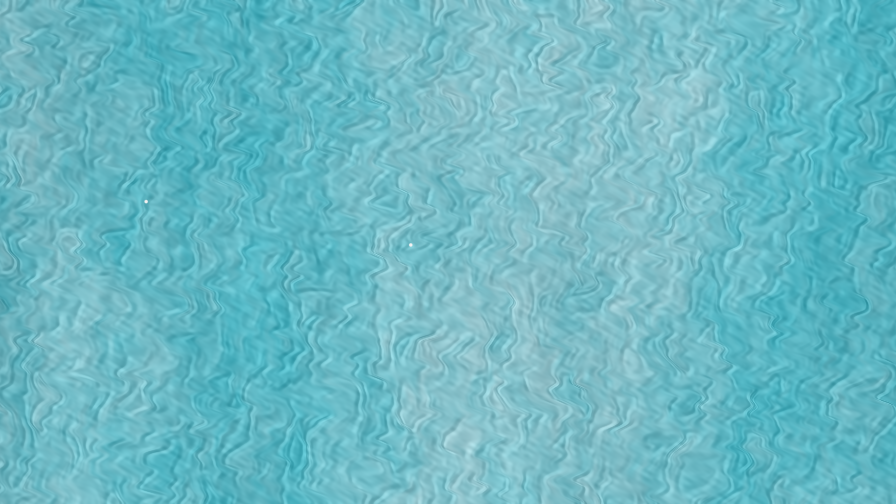
Give the GLSL for this texture, as a Shadertoy shader.

```glsl
#define TEAL vec3(0.29, 0.695, 0.75)
#define PALE vec3(0.585, 0.772, 0.803)
#define CONTOURS 19.0
#define RELIEF 0.088
#define HATCH 0.085
#define LIGHT_STEP vec2(0.0026, -0.0020)
#define SPECKS 2
#define SPECK_RADIUS 0.0042

float hash(vec2 p) {
    return fract(sin(dot(p, vec2(127.1, 311.7))) * 43758.5453);
}

float noise(vec2 p) {
    vec2 cell = floor(p), f = fract(p);
    f = f * f * (3.0 - 2.0 * f);
    return mix(mix(hash(cell), hash(cell + vec2(1, 0)), f.x),
               mix(hash(cell + vec2(0, 1)), hash(cell + vec2(1, 1)), f.x), f.y);
}

// Sideways jitter that makes the strands wavy and jagged
vec2 ripple(vec2 p) {
    float shift = 0.040 * (noise(p * vec2(9.0, 23.0)) - 0.5)
                + 0.026 * (noise(p * vec2(20.0, 62.0) + 31.0) - 0.5);
    return p + vec2(shift, 0.0);
}

// Upright blobs whose level lines become the ridges
float blobs(vec2 q) {
    return 0.66 * noise(q * vec2(22.0, 10.0) + 3.0) + 0.34 * noise(q * vec2(48.0, 25.0) + 7.0);
}

float surfaceHeight(vec2 p) {
    vec2 q = ripple(p);
    float level = blobs(q);
    float strength = mix(0.3, 1.0, noise(q * vec2(13.0, 8.0) + 53.0));
    return strength * sin(level * CONTOURS) + 0.35 * sin(level * CONTOURS * 2.1 + 1.0)
         + 1.2 * noise(q * vec2(76.0, 38.0));
}

// Broad upright colour bands: 0 is teal, 1 is pale
float bandTint(vec2 uv) {
    float middle = mix(0.57, 0.64, uv.y);
    float halfWidth = mix(0.16, 0.20, uv.y);
    float centreBand = 1.0 - smoothstep(0.55, 1.5, abs(uv.x - middle) / halfWidth);
    float edge = (uv.x - 0.03) / mix(0.13, 0.07, uv.y);
    return 0.19 + 0.58 * centreBand + 0.42 * exp(-edge * edge);
}

// Fine slanted grain
float hatch(vec2 p) {
    vec2 along = vec2(0.86 * p.x - 0.51 * p.y, 0.51 * p.x + 0.86 * p.y);
    return noise(along * vec2(40.0, 145.0)) - 0.5;
}

void mainImage(out vec4 fragColor, in vec2 fragCoord) {
    vec2 p = fragCoord / iResolution.y;
    float aspect = iResolution.x / iResolution.y;
    vec2 q = ripple(p);

    // Colour: bands, long streaks and small patches
    float tint = bandTint(vec2(q.x / aspect, p.y));
    tint += 0.24 * (noise(q * vec2(13.0, 1.8) + 11.0) - 0.5);
    tint += 0.62 * (blobs(q) - 0.5);
    tint += 0.26 * (noise(q * vec2(60.0, 28.0) + 23.0) - 0.5);
    vec3 color = mix(TEAL, PALE, clamp(tint, 0.0, 1.0));

    // Embossed shading, lit from the side
    float slope = surfaceHeight(p + LIGHT_STEP) - surfaceHeight(p - LIGHT_STEP);
    float shade = RELIEF * slope / (1.0 + 0.45 * abs(slope));
    shade += HATCH * hatch(p);
    shade += 0.05 * (noise(q * vec2(8.0, 2.5) + 71.0) - 0.5);
    shade -= 0.05 * exp(-p.x * 7.0);
    color += shade * vec3(1.0, 0.96, 0.94);

    // A few tiny bright specks
    for (int i = 0; i < SPECKS; i++) {
        float id = float(i);
        vec2 centre = vec2(0.29 + 0.525 * id, 0.6 - 0.086 * id);
        float dist = length(p - centre);
        color = mix(color, vec3(0.95), 1.0 - smoothstep(0.4, 1.2, dist / SPECK_RADIUS));
    }
    fragColor = vec4(clamp(color, 0.0, 1.0), 1.0);
}
```
